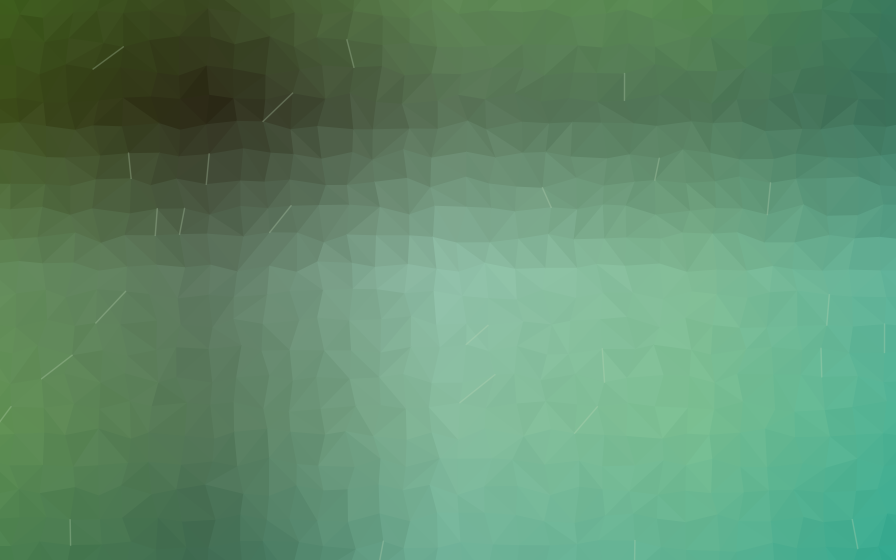
Write a Shadertoy shader that draws this background.

```glsl
const float ROWS = 20.0;

float hash(vec2 p) {
    vec3 q = fract(vec3(p.xyx) * 0.1031);
    q += dot(q, q.yzx + 33.33);
    return fract((q.x + q.y) * q.z);
}

float ramp(float a, float b, float x) {
    return clamp((x - a) / (b - a), 0.0, 1.0);
}

// Five colour stops from left to right
vec3 stops(float x, vec3 a, vec3 b, vec3 c, vec3 d, vec3 e) {
    vec3 col = mix(a, b, ramp(0.0, 0.23, x));
    col = mix(col, c, ramp(0.23, 0.5, x));
    col = mix(col, d, ramp(0.5, 0.78, x));
    return mix(col, e, ramp(0.78, 1.0, x));
}

// Smooth colour field, blended from five horizontal gradients
vec3 field(vec2 uv) {
    vec3 bottom = stops(uv.x, vec3(0.29, 0.50, 0.31), vec3(0.24, 0.41, 0.31),
        vec3(0.44, 0.70, 0.60), vec3(0.37, 0.70, 0.57), vec3(0.20, 0.66, 0.56));
    vec3 low = stops(uv.x, vec3(0.38, 0.57, 0.33), vec3(0.33, 0.46, 0.34),
        vec3(0.53, 0.74, 0.62), vec3(0.48, 0.75, 0.57), vec3(0.31, 0.70, 0.58));
    vec3 middle = stops(uv.x, vec3(0.39, 0.55, 0.36), vec3(0.37, 0.47, 0.38),
        vec3(0.57, 0.76, 0.67), vec3(0.51, 0.74, 0.59), vec3(0.38, 0.70, 0.60));
    vec3 shade = stops(uv.x, vec3(0.24, 0.30, 0.10), vec3(0.165, 0.15, 0.08),
        vec3(0.35, 0.45, 0.34), vec3(0.31, 0.46, 0.34), vec3(0.23, 0.44, 0.35));
    vec3 top = stops(uv.x, vec3(0.24, 0.36, 0.11), vec3(0.23, 0.28, 0.13),
        vec3(0.37, 0.53, 0.33), vec3(0.34, 0.54, 0.32), vec3(0.23, 0.48, 0.37));
    vec3 col = mix(bottom, low, ramp(0.0, 0.25, uv.y));
    col = mix(col, middle, ramp(0.25, 0.51, uv.y));
    col = mix(col, shade, ramp(0.51, 0.81, uv.y));
    return mix(col, top, ramp(0.81, 1.0, uv.y));
}

// Jittered mesh corner
vec2 corner(vec2 id) {
    vec2 jitter = vec2(hash(id + 41.0), hash(id + 87.0)) - 0.5;
    return id + 0.5 + 0.42 * jitter;
}

// Signed distance to the line a-b, positive on its left
float side(vec2 p, vec2 a, vec2 b) {
    vec2 e = normalize(b - a);
    return e.x * (p.y - a.y) - e.y * (p.x - a.x);
}

float triangle(vec2 p, vec2 a, vec2 b, vec2 c) {
    return min(side(p, a, b), min(side(p, b, c), side(p, c, a)));
}

float segment(vec2 p, vec2 a, vec2 b) {
    vec2 e = b - a;
    return length(p - a - e * clamp(dot(p - a, e) / dot(e, e), 0.0, 1.0));
}

void mainImage(out vec4 fragColor, in vec2 fragCoord) {
    vec2 p = fragCoord / iResolution.y * ROWS;
    vec2 extent = vec2(iResolution.x / iResolution.y, 1.0) * ROWS;
    float pixel = ROWS / iResolution.y;
    vec2 base = floor(p - 0.5);
    vec3 sum = vec3(0.0);
    float total = 0.0;
    float scratch = 0.0;

    for (int j = -1; j <= 1; j++)
    for (int i = -1; i <= 1; i++) {
        vec2 id = base + vec2(i, j);
        vec2 a = corner(id);
        vec2 b = corner(id + vec2(1, 0));
        vec2 c = corner(id + vec2(1, 1));
        vec2 d = corner(id + vec2(0, 1));

        // Sparse pale lines along mesh edges
        if (hash(id + 213.0) > 0.965) {
            vec2 end = hash(id + 151.0) > 0.4 ? d : c;
            scratch = max(scratch, smoothstep(max(0.05, pixel), 0.0, segment(p, a, end)));
        }

        // Random diagonal, then two flat facets
        if (hash(id + 19.0) > 0.5) {
            vec2 first = a;
            a = b; b = c; c = d; d = first;
        }
        vec2 center = (a + b + c + d) * 0.25;
        for (int k = 0; k < 2; k++) {
            vec2 tip = k == 0 ? b : d;
            float dist = k == 0 ? triangle(p, a, b, c) : triangle(p, a, c, d);
            float cover = clamp(0.5 + dist / pixel, 0.0, 1.0);
            vec2 spot = mix(center, (a + c + tip) / 3.0, 0.7);
            float tint = (hash(id + 63.0 + 29.0 * float(k)) - 0.5) * 0.022;
            sum += cover * (field(spot / extent) + tint);
            total += cover;
        }
    }
    vec3 col = sum / max(total, 0.001);
    col = mix(col, vec3(0.75, 0.85, 0.72), 0.3 * scratch);
    fragColor = vec4(col, 1.0);
}
```
